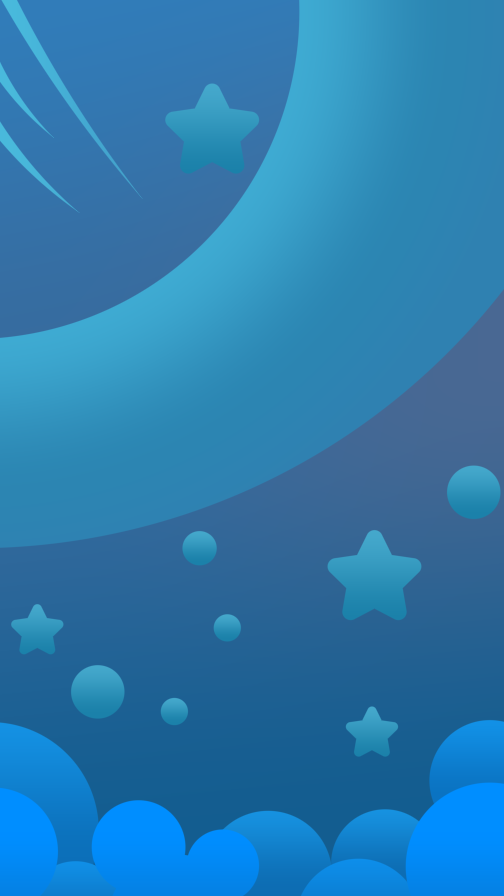
Give the GLSL for this background, as a Shadertoy shader.

```glsl
// Draws a blue night: a wide crescent, streaks, rounded stars and bubbles over puffy clouds.

// Lengths are in canvas widths; circles are (centre x, centre y, radius).
const vec3 MOON_OUTER = vec3(-0.050, 2.019, 1.329);
const vec3 MOON_INNER = vec3(-0.056, 1.755, 0.650);

const vec3 SKY_LOW   = vec3(0.075, 0.365, 0.565);
const vec3 SKY_MID   = vec3(0.215, 0.420, 0.620);
const vec3 SKY_DUSK  = vec3(0.285, 0.408, 0.575);
const vec3 SKY_TOP   = vec3(0.190, 0.490, 0.730);
const vec3 MOON_RIM  = vec3(0.245, 0.670, 0.825);
const vec3 MOON_BODY = vec3(0.170, 0.525, 0.700);
const vec3 MOON_FAR  = vec3(0.185, 0.505, 0.695);
const vec3 GLAZE_TOP = vec3(0.270, 0.660, 0.800);
const vec3 GLAZE_LOW = vec3(0.105, 0.505, 0.665);
const vec3 STREAK    = vec3(0.290, 0.740, 0.870);
const vec3 CLOUD_BACK_TOP  = vec3(0.090, 0.580, 0.890);
const vec3 CLOUD_BACK_LOW  = vec3(0.050, 0.425, 0.700);
const vec3 CLOUD_FRONT_TOP = vec3(0.000, 0.555, 1.000);
const vec3 CLOUD_FRONT_LOW = vec3(0.020, 0.500, 0.880);

const vec3 STARS[4] = vec3[](
    vec3(0.421, 1.515, 0.097), vec3(0.743, 0.629, 0.097),
    vec3(0.074, 0.525, 0.054), vec3(0.738, 0.322, 0.054));

const vec3 BUBBLES[5] = vec3[](
    vec3(0.940, 0.801, 0.053), vec3(0.396, 0.690, 0.034),
    vec3(0.451, 0.532, 0.027), vec3(0.194, 0.405, 0.053),
    vec3(0.346, 0.366, 0.027));

// Back to front; w is how near and bright the puff is.
const vec4 CLOUDS[11] = vec4[](
    vec4(-0.019, 0.130, 0.215, 0.10), vec4(0.972, 0.229, 0.120, 0.20),
    vec4(0.532, 0.042, 0.127, 0.00),  vec4(0.764, 0.065, 0.107, 0.00),
    vec4(0.150, -0.028, 0.097, 0.30), vec4(-0.012, 0.088, 0.127, 1.00),
    vec4(0.347, -0.051, 0.134, 1.00), vec4(0.275, 0.097, 0.093, 1.00),
    vec4(0.442, 0.060, 0.072, 1.00),  vec4(0.711, -0.051, 0.125, 0.45),
    vec4(0.972, 0.058, 0.167, 1.00));

// Tail and tip of each streak.
const vec4 STREAKS[3] = vec4[](
    vec4(0.012, 1.790, 0.282, 1.384),
    vec4(-0.030, 1.690, 0.106, 1.505),
    vec4(-0.030, 1.560, 0.157, 1.356));
const float STREAK_WIDTH = 0.014;
const float STREAK_BOW = 0.012;

float edgeWidth;

float cover(float d) { return smoothstep(edgeWidth, -edgeWidth, d); }

float circleDist(vec2 p, vec3 c) { return length(p - c.xy) - c.z; }

// Five-pointed star with rounded tips, of outer radius 1.
float starDist(vec2 p) {
    const float ROUNDING = 0.17, TIP = 0.83, WAIST = 0.50;
    const vec2 K1 = vec2(0.80902, -0.58779);
    const vec2 K2 = vec2(-0.80902, -0.58779);
    p.x = abs(p.x);
    p -= 2.0 * max(dot(K1, p), 0.0) * K1;
    p -= 2.0 * max(dot(K2, p), 0.0) * K2;
    p.x = abs(p.x);
    p.y -= TIP;
    vec2 side = WAIST * vec2(-K1.y, K1.x) - vec2(0.0, 1.0);
    float h = clamp(dot(p, side) / dot(side, side), 0.0, TIP);
    return length(p - side * h) * sign(p.y * side.x - p.x * side.y) - ROUNDING;
}

// Bowed blade, wide at the tail and pointed at the tip.
float streakDist(vec2 p, vec2 tail, vec2 tip) {
    float len = distance(tail, tip);
    vec2 dir = (tip - tail) / len;
    float h = dot(p - tail, dir) / len;
    float across = dot(p - tail, vec2(dir.y, -dir.x));
    across -= STREAK_BOW * 4.0 * h * (1.0 - h);
    return max(abs(across) - STREAK_WIDTH * (1.0 - h), (h - 1.0) * len);
}

vec3 glaze(float height) {
    return mix(GLAZE_LOW, GLAZE_TOP, smoothstep(-0.9, 1.1, height));
}

void mainImage(out vec4 fragColor, in vec2 fragCoord) {
    vec2 p = fragCoord / iResolution.x;
    edgeWidth = 0.75 / iResolution.x;

    // Sky
    vec3 mid = mix(SKY_MID, SKY_DUSK, smoothstep(0.1, 1.0, p.x));
    vec3 col = mix(SKY_LOW, mid, smoothstep(0.12, 1.0, p.y + 0.1 * (0.5 - p.x)));
    col = mix(col, SKY_TOP, smoothstep(1.0, 1.85, p.y - 0.2 * p.x));

    // Streaks
    for (int i = 0; i < 3; i++) {
        float d = streakDist(p, STREAKS[i].xy, STREAKS[i].zw);
        col = mix(col, STREAK, cover(d) * mix(0.65, 0.95, smoothstep(0.25, 0.0, p.x)));
    }

    // Crescent, glowing along its inner rim
    float inner = circleDist(p, MOON_INNER);
    vec3 moon = mix(MOON_RIM, MOON_BODY, smoothstep(-0.02, 0.30, inner));
    moon = mix(moon, MOON_FAR, smoothstep(0.25, 0.50, inner));
    col = mix(col, moon, cover(max(circleDist(p, MOON_OUTER), -inner)));

    // Stars and bubbles
    for (int i = 0; i < 4; i++) {
        vec2 q = (p - STARS[i].xy) / STARS[i].z;
        col = mix(col, glaze(q.y), cover(starDist(q) * STARS[i].z));
    }
    for (int i = 0; i < 5; i++) {
        float height = (p.y - BUBBLES[i].y) / BUBBLES[i].z;
        col = mix(col, glaze(height), cover(circleDist(p, BUBBLES[i])));
    }

    // Clouds
    vec3 front = mix(CLOUD_FRONT_LOW, CLOUD_FRONT_TOP, smoothstep(-0.03, 0.13, p.y));
    for (int i = 0; i < 11; i++) {
        vec4 c = CLOUDS[i];
        float height = (p.y - c.y) / c.z;
        vec3 back = mix(CLOUD_BACK_LOW, CLOUD_BACK_TOP, smoothstep(-0.3, 1.2, height));
        col = mix(col, mix(back, front, c.w), cover(circleDist(p, c.xyz)));
    }
    fragColor = vec4(col, 1.0);
}
```
